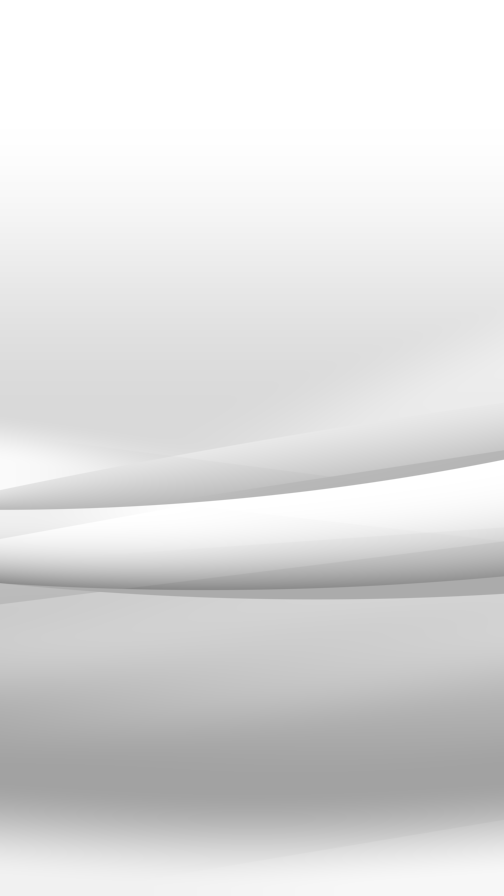
This background is drawn by a Shadertoy shader. Its source:

```glsl
// Soft grey studio backdrop crossed by two sweeping translucent ribbons.
// Each ribbon lies between quadratic curves and is shaded by its relative depth;
// faint diagonal folds and smooth vertical gradients fill the rest.

// Height of a curve a + bx + cx^2, measured downward from the top edge.
float curve(float x, float a, float b, float c) {
    return a + x * (b + x * c);
}

// Antialiased mask: 1 below the curve, 0 above it.
float below(float depth, float line) {
    float pixel = 0.8 / iResolution.y;
    return smoothstep(-pixel, pixel, depth - line);
}

// White top fading to grey, with a diagonal sheen and a glow at the left.
float skyShade(float x, float d) {
    float shade = mix(1.0, 0.85, smoothstep(0.12, 0.47, d));
    float sheen = smoothstep(0.0, 0.09, d - 0.527 + 0.195 * x);
    shade += 0.07 * sheen * smoothstep(0.2, 0.9, x);
    float glow = smoothstep(0.46, 0.515, d - 0.073 * x);
    shade += 0.13 * glow * (1.0 - smoothstep(0.0, 0.55, x));
    return shade - 0.012 * below(d, 0.484 + 0.073 * x) * smoothstep(0.0, 0.3, x);
}

// Upper ribbon, darkening toward its lower edge.
float upperRibbon(float x, float d, float top, float bottom) {
    float t = clamp((d - top) / max(bottom - top, 0.001), 0.0, 1.0);
    float shade = mix(0.91, 0.74, pow(t, 1.25));
    shade -= 0.018 * below(d, 0.484 + 0.073 * x);
    float lip = below(d, 0.5885 - 0.086 * x) * smoothstep(0.28, 0.6, x);
    return mix(shade, 0.73 - 0.03 * x, lip * 0.8);
}

// Bright lower ribbon with thin overlapping folds.
float lowerRibbon(float x, float d, float top, float bottom) {
    float t = clamp((d - top) / (bottom - top), 0.0, 1.0);
    float shade = mix(1.0, 0.54 + 0.08 * x, pow(t, 2.6));
    float fold = below(d, 0.6016 - 0.1016 * x);
    shade -= 0.06 * (1.0 - fold) * (1.0 - smoothstep(0.05, 0.4, x));
    shade -= 0.012 * below(d, 0.540 + 0.064 * x) * smoothstep(0.3, 0.7, x);
    shade -= 0.02 * below(d, 0.6276 - 0.039 * x) * smoothstep(0.1, 0.6, x);
    float crease = d - 0.6745 + 0.0703 * x;
    return shade - 0.035 * below(crease, 0.0) * exp(-max(crease, 0.0) * 30.0);
}

// Grey floor: a dark trough, then a bright foreground.
float floorShade(float x, float d) {
    float bent = d - 0.012 * sin(3.14159 * x);
    float shade = 0.805 + 0.03 * x * (1.0 - smoothstep(0.66, 0.76, d));
    shade -= 0.17 * smoothstep(0.70, 0.86, bent);
    shade += 0.31 * smoothstep(0.87, 0.98, bent);
    // Broad diagonal streaks
    shade += 0.008 * sin(62.0 * (d + 0.11 * x)) * (1.0 - smoothstep(0.78, 0.88, d));
    shade -= 0.07 * (1.0 - below(d, 0.6745 - 0.0703 * x));
    shade += 0.025 * below(d, 1.009 - 0.094 * x) * smoothstep(0.2, 0.8, x);
    return shade;
}

void mainImage(out vec4 fragColor, in vec2 fragCoord) {
    vec2 uv = fragCoord / iResolution.xy;
    float x = uv.x, d = 1.0 - uv.y;

    // Ribbon boundaries, from top to bottom
    float crest = curve(x, 0.547, -0.117, 0.0195);
    float sweep = curve(x, 0.569, 0.0, -0.056);
    float hem = curve(x, 0.651, 0.0365, -0.0443);
    float under = curve(x, 0.651, 0.0573, -0.0456);

    // Layers, each covering what lies below its upper edge
    float shade = skyShade(x, d);
    shade = mix(shade, upperRibbon(x, d, crest, sweep), below(d, crest));
    shade = mix(shade, lowerRibbon(x, d, sweep, hem), below(d, sweep));
    shade = mix(shade, 0.67, below(d, hem));
    shade = mix(shade, floorShade(x, d), below(d, under));

    fragColor = vec4(vec3(clamp(shade, 0.0, 1.0)), 1.0);
}
```
